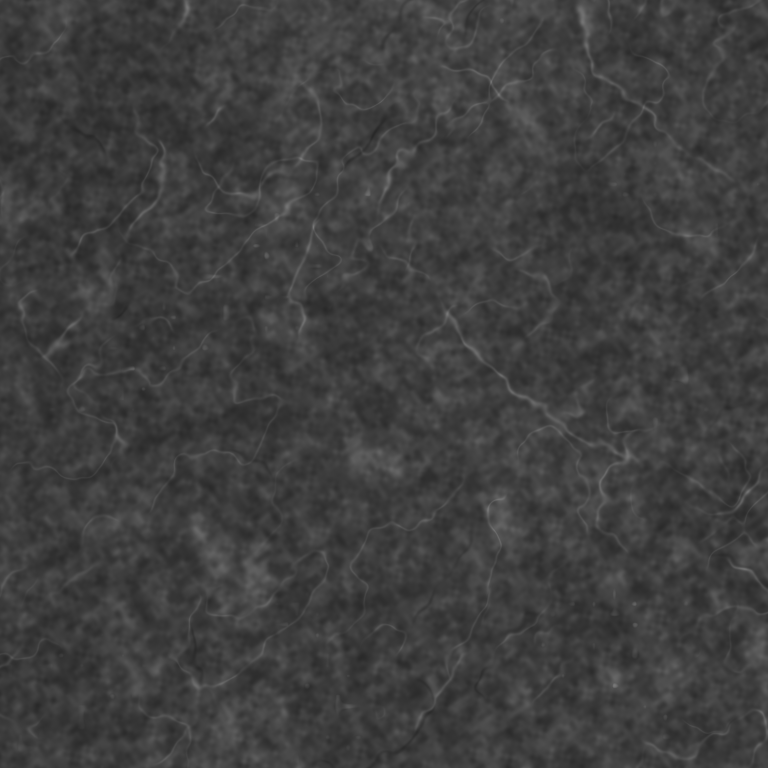
Write a Shadertoy shader that draws this texture.

```glsl
// Dark grey stone: fine mottled grain, soft pale smudges and thin, broken,
// jagged veins. Veins are the zero contours of warped value noise; all layers
// add up in log space, so that highlights stand out more than shadows.

const float STONE_GREY = 0.236;
const float DIAGONAL = 0.85;   // main vein direction, radians

// Integer hash of a lattice cell, from -1 to 1
float hash(ivec2 cell, int seed) {
    uint h = uint(cell.x) * 1597334677u ^ uint(cell.y) * 3812015801u
           ^ uint(seed) * 2798796415u;
    h = (h ^ (h >> 16)) * 2146121005u;
    h = (h ^ (h >> 15)) * 2221713035u;
    h ^= h >> 16;
    return float(h & 65535u) / 32767.5 - 1.0;
}

// Smooth value noise, from -1 to 1
float noise(vec2 p, int seed) {
    ivec2 cell = ivec2(floor(p));
    vec2 f = fract(p);
    f = f * f * (3.0 - 2.0 * f);
    float low = mix(hash(cell, seed), hash(cell + ivec2(1, 0), seed), f.x);
    float high = mix(hash(cell + ivec2(0, 1), seed), hash(cell + ivec2(1, 1), seed), f.x);
    return mix(low, high, f.y);
}

vec2 rotate(vec2 p, float angle) {
    float c = cos(angle), s = sin(angle);
    return vec2(c * p.x + s * p.y, c * p.y - s * p.x);
}

// Two-octave noise with turned lattices
float cloud(vec2 p, int seed) {
    return 0.7 * noise(rotate(p, 0.5), seed)
         + 0.45 * noise(rotate(p, 1.2) * 2.1, seed + 1);
}

vec2 warp(vec2 p, float frequency, int seed) {
    vec2 q = rotate(p, 0.4) * frequency;
    return vec2(noise(q, seed), noise(q, seed + 1));
}

// Field stretched along the main vein direction
float veinField(vec2 p, float frequency, int seed) {
    return noise(rotate(p, DIAGONAL) * vec2(0.6, 1.0) * frequency, seed);
}

// Soft line of even width along the zero contour of the field
float vein(vec2 p, float frequency, float width, int seed) {
    float e = 0.02 / frequency;
    float f = veinField(p, frequency, seed);
    vec2 slope = vec2(veinField(p + vec2(e, 0.0), frequency, seed) - f,
                      veinField(p + vec2(0.0, e), frequency, seed) - f) / e;
    float d = abs(f) / max(length(slope), 0.35 * frequency);
    return exp(-d * d / (width * width));
}

// Patches in which a layer shows
float patches(vec2 p, float frequency, float threshold, int seed) {
    return smoothstep(threshold, threshold + 0.35, cloud(p * frequency, seed));
}

float grain(vec2 p) {
    return 0.14 * noise(rotate(p, 0.3) * 46.0, 1)
         + 0.17 * noise(rotate(p, 1.0) * 88.0, 2)
         + 0.12 * noise(rotate(p, 0.6) * 150.0, 3);
}

float smudges(vec2 p) {
    vec2 q = rotate(p, 0.25) * vec2(19.0, 11.0);
    float spots = smoothstep(0.2, 0.85, cloud(q, 11));
    return spots * (0.35 + 0.65 * patches(p, 4.0, 0.0, 13));
}

void mainImage(out vec4 fragColor, in vec2 fragCoord) {
    vec2 p = fragCoord / iResolution.y;
    vec2 jagged = p + 0.012 * warp(p, 24.0, 21) + 0.006 * warp(p, 62.0, 23);

    // Body of the stone
    float tone = grain(p) + 0.10 * cloud(p * 4.0, 31) + 0.30 * smudges(p);

    // Long veins, swelling in places
    float swell = 0.0032 + 0.006 * patches(p, 7.0, 0.4, 41);
    tone += 0.40 * vein(jagged, 5.0, swell, 43) * patches(p, 7.0, 0.0, 45);

    // Shorter veins and fine crinkles
    tone += 0.30 * vein(jagged, 10.0, 0.0028, 51) * patches(p, 9.0, 0.05, 53);
    tone += 0.22 * vein(jagged, 22.0, 0.0022, 55) * patches(p, 8.0, -0.1, 57);

    // Dark cracks and rare bright flecks
    tone -= 0.22 * vein(jagged, 9.0, 0.0030, 61) * patches(p, 10.0, 0.15, 63);
    tone += 0.35 * smoothstep(0.7, 1.0, noise(p * 75.0, 65)) * patches(p, 5.0, 0.25, 67);

    fragColor = vec4(vec3(STONE_GREY * exp(tone)), 1.0);
}
```
